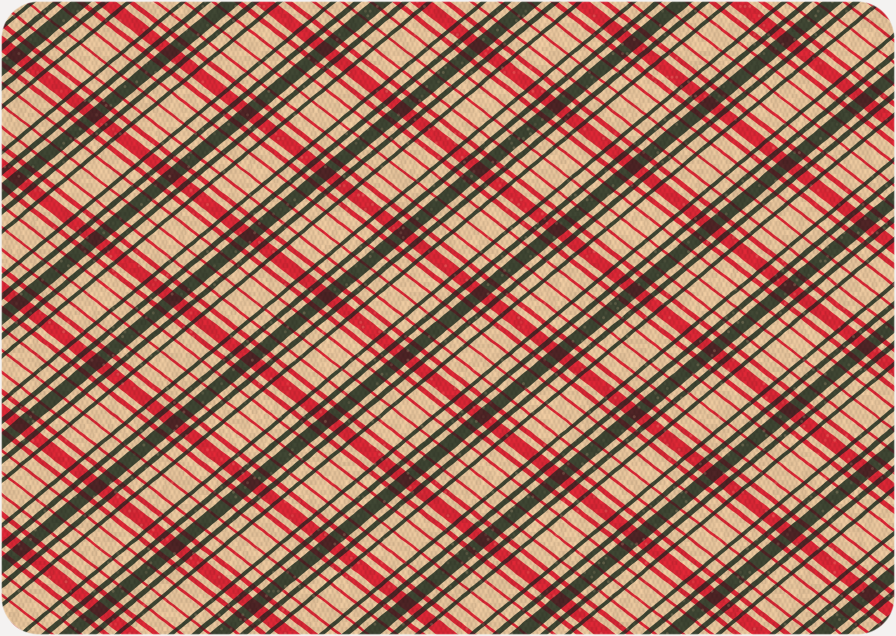
Give the GLSL for this pattern, as a WebGL 2 fragment shader.

```glsl
#version 300 es
precision highp float;
// Diagonal tartan on a rounded cloth: a red and a green set of stripes
// cross on a skewed lattice, darkening where they overlap. A fine weave,
// pale flecks and slightly uneven stripe edges give the fabric its wear.

#define RED_STEP vec2(0.0866, -0.0672)   // one repeat along a red stripe
#define GREEN_STEP vec2(0.0852, 0.0706)  // one repeat along a green stripe
#define ORIGIN vec2(0.4500, 0.4500)      // a crossing of two broad stripes
#define RED_WIDTHS vec4(0.138, 0.050, 0.029, 0.026)  // broad, flank, thin, middle
#define GREEN_WIDTHS vec4(0.142, 0.054, 0.040, 0.0)
#define OFFSETS vec2(0.160, 0.320)       // flanking and thin stripe centres
#define WEAVE_COUNT 190.0
#define WEAVE_DEPTH 0.075
#define FLECKS 0.22
#define WOBBLE 0.006
#define MARGIN 0.002
#define CORNER 0.041

uniform vec2 u_resolution;
out vec4 outColor;

const vec3 CREAM = vec3(0.880, 0.748, 0.592);
const vec3 RED = vec3(0.825, 0.145, 0.200);
const vec3 GREEN = vec3(0.235, 0.262, 0.190);
const vec3 OVERLAP = vec3(0.295, 0.135, 0.140);
const vec3 PAPER = vec3(0.955, 0.950, 0.945);

float hash(vec2 p) {
  p = fract(p * vec2(0.1031, 0.1137));
  p += dot(p, p.yx + 33.33);
  return fract((p.x + p.y) * p.x * 37.0);
}

float noise(vec2 p) {
  vec2 i = floor(p), f = fract(p);
  f = f * f * (3.0 - 2.0 * f);
  return mix(mix(hash(i), hash(i + vec2(1, 0)), f.x),
             mix(hash(i + vec2(0, 1)), hash(i + vec2(1, 1)), f.x), f.y);
}

float cross2(vec2 a, vec2 b) {
  return a.x * b.y - a.y * b.x;
}

// Coverage of a stripe of the given width centred at offset c.
float stripe(float d, float c, float width, float soft) {
  float cover = 1.0 - smoothstep(-soft, soft, abs(d - c) - 0.5 * width);
  return cover * step(0.001, width);
}

// One repeat, mirrored about its broad stripe.
float stripeSet(float coord, vec4 widths, float soft) {
  float d = abs(fract(coord + 0.5) - 0.5);
  float broad = stripe(d, 0.0, widths.x, soft);
  float flank = stripe(d, OFFSETS.x, widths.y, soft);
  float thin = stripe(d, OFFSETS.y, widths.z, soft);
  float middle = stripe(d, 0.5, widths.w, soft);
  return max(max(broad, flank), max(thin, middle));
}

float roundedBox(vec2 p, vec2 halfSize, float radius) {
  vec2 q = abs(p) - halfSize + radius;
  return length(max(q, 0.0)) + min(max(q.x, q.y), 0.0) - radius;
}

void main() {
  vec2 uv = gl_FragCoord.xy / u_resolution.x;
  vec2 size = vec2(1.0, u_resolution.y / u_resolution.x);
  float pixel = 1.0 / u_resolution.x;

  // Lattice coordinates: x counts green stripes, y counts red stripes.
  vec2 p = uv - ORIGIN;
  float area = cross2(RED_STEP, GREEN_STEP);
  vec2 lattice = vec2(cross2(p, GREEN_STEP), cross2(RED_STEP, p)) / area;
  vec2 soft = 0.65 * pixel * vec2(length(GREEN_STEP), length(RED_STEP)) / abs(area);
  lattice += WOBBLE * (vec2(noise(uv * 130.0), noise(uv * 130.0 + 57.0)) - 0.5);

  // Stripes, with a dark tone where both sets meet.
  float red = stripeSet(lattice.y, RED_WIDTHS, soft.y);
  float green = stripeSet(lattice.x, GREEN_WIDTHS, soft.x);
  vec3 color = mix(mix(CREAM, RED, red), mix(GREEN, OVERLAP, red), green);

  // Weave: ribs in staggered rows, with uneven threads.
  vec2 w = uv * WEAVE_COUNT;
  float row = floor(w.y);
  w.x += 0.5 * mod(row, 2.0);
  vec2 knot = fract(w) - 0.5;
  float rib = cos(6.28318 * knot.x) * cos(3.14159 * knot.y);
  float thread = hash(floor(w)) - 0.5;
  color *= 1.0 + WEAVE_DEPTH * (0.7 * rib + thread);

  // Pale flecks show where the dye is worn, mostly on the stripes.
  float worn = smoothstep(0.80, 1.0, hash(floor(w) + 19.0));
  worn *= 1.0 - smoothstep(0.15, 0.45, length(knot));
  color = mix(color, CREAM, FLECKS * worn * (0.4 + 0.6 * max(red, green)));
  color *= 0.985 + 0.02 * noise(uv * 18.0);

  // Rounded cloth on plain paper.
  float edge = roundedBox(uv - 0.5 * size, 0.5 * size - MARGIN, CORNER);
  color = mix(color, PAPER, smoothstep(-pixel, pixel, edge));
  outColor = vec4(color, 1.0);
}
```
